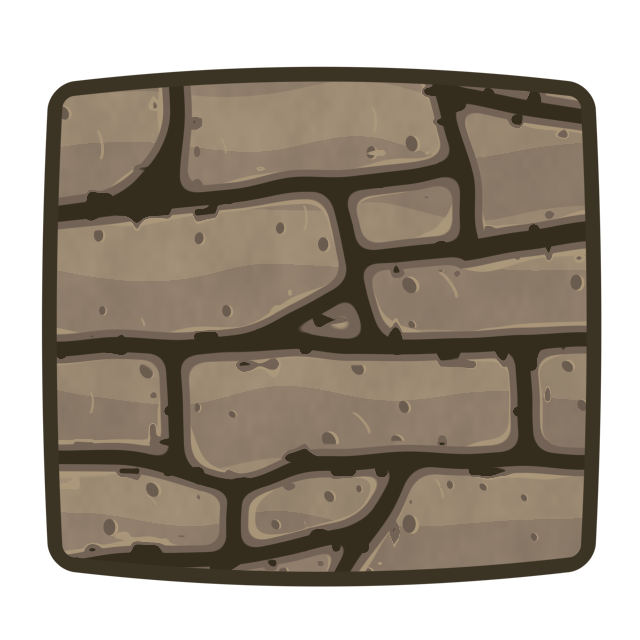
Reproduce this texture procedurally as a WebGL 1 fragment shader.

```glsl
precision highp float;
// A bulging framed panel of cartoon stone masonry, pitted and chipped, on white.
uniform vec2 u_resolution;

const vec3 FRAME = vec3(0.23, 0.20, 0.14);
const vec3 MORTAR = vec3(0.205, 0.175, 0.115);
const vec3 RIM = vec3(0.45, 0.39, 0.34);
const vec3 SHADED = vec3(0.555, 0.485, 0.415);
const vec3 LIT = vec3(0.61, 0.54, 0.45);
const vec3 GLINT = vec3(0.68, 0.60, 0.48);
const vec3 PIT = vec3(0.42, 0.36, 0.315);

float hash(vec2 p) {
  return fract(sin(dot(p, vec2(127.1, 311.7))) * 43758.55);
}

float noise(vec2 p) {
  vec2 i = floor(p), f = fract(p);
  f = f * f * (3.0 - 2.0 * f);
  return mix(mix(hash(i), hash(i + vec2(1, 0)), f.x),
             mix(hash(i + vec2(0, 1)), hash(i + vec2(1, 1)), f.x), f.y);
}

// Coverage of the area where d is negative
float fill(float d, float px) {
  return 1.0 - smoothstep(-px, px, d);
}

float smoothMin(float a, float b, float k) {
  float h = max(k - abs(a - b), 0.0) / k;
  return min(a, b) - h * h * k * 0.25;
}

// Signed distance to the line a-b, positive on the left of its direction
float side(vec2 p, vec2 a, vec2 b) {
  return dot(p - a, normalize(vec2(a.y - b.y, b.x - a.x)));
}

// Splits a cell: x gathers the distance to its joints, y becomes its id
bool cut(float s, inout vec2 cell) {
  cell = vec2(smoothMin(cell.x, abs(s), 0.03), cell.y * 2.0 + step(0.0, s));
  return s > 0.0;
}

// Upper courses, wound around one small central stone
void upperStones(vec2 p, inout vec2 cell) {
  float bed = side(p, vec2(0.56, 0.598), vec2(0.917, 0.638));
  float joint = side(p, vec2(0.687, 0.872), vec2(0.742, 0.629));
  if (cut(min(bed, joint), cell)) {
    cut(side(p, vec2(0.697, 0.854), vec2(0.917, 0.818)), cell);
  } else if (cut(side(p, vec2(0.089, 0.667), vec2(0.714, 0.736)), cell)) {
    if (!cut(side(p, vec2(0.276, 0.872), vec2(0.273, 0.688)), cell))
      cut(side(p, vec2(0.276, 0.775), vec2(0.195, 0.67)), cell);
  } else if (cut(side(p, vec2(0.527, 0.72), vec2(0.583, 0.464)), cell)) {
    cut(bed, cell);
  } else {
    cut(side(p, vec2(0.566, 0.551), vec2(0.391, 0.461)), cell);
  }
}

void lowerStones(vec2 p, inout vec2 cell) {
  if (cut(side(p, vec2(0.089, 0.281), vec2(0.917, 0.283)), cell)) {
    if (cut(side(p, vec2(0.27, 0.464), vec2(0.273, 0.281)), cell))
      cut(side(p, vec2(0.823, 0.464), vec2(0.818, 0.281)), cell);
  } else if (!cut(side(p, vec2(0.632, 0.271), vec2(0.553, 0.125)), cell)) {
    if (cut(side(p, vec2(0.089, 0.109), vec2(0.573, 0.163)), cell))
      cut(side(p, vec2(0.371, 0.23), vec2(0.371, 0.147)), cell);
  }
}

// Scattered ellipses: x is the hollow, y the crescent beside it
vec2 marks(vec2 p, float grid, float amount, vec2 stretch, float px) {
  vec2 id = floor(p * grid);
  vec2 jitter = vec2(hash(id + 3.1), hash(id + 7.7)) - 0.5;
  vec2 q = (fract(p * grid) - 0.5 - jitter * 0.45) / grid;
  float turn = (hash(id + 5.3) - 0.75) * 1.1;
  q = mat2(cos(turn), sin(turn), -sin(turn), cos(turn)) * q;
  float radius = mix(0.005, 0.013, pow(hash(id + 9.2), 2.0));
  float hollow = fill(length(q / stretch) - radius, px);
  float crescent = fill(length((q - radius * vec2(0.4, -0.12)) / stretch) - radius, px);
  return vec2(hollow, crescent * (1.0 - hollow)) * step(hash(id + 1.4), amount);
}

vec3 stoneColor(vec2 p, float edge, float id, float px) {
  // Lit upper half and shaded lower half, one pair per course
  float wave = 0.008 * sin(p.x * 17.0 + id) + 0.025 * (noise(p * 7.0) - 0.5);
  float band = fract((p.y + wave - 0.19) / 0.193);
  vec3 col = mix(LIT, SHADED, smoothstep(-px, px, (band - 0.46) * 0.193));
  col = mix(SHADED, col, fill(band - 1.0 + px * 5.0, px) * 0.9 + 0.1);
  col *= 0.965 + 0.06 * hash(vec2(id, 2.0));
  col *= 0.95 + 0.06 * noise(p * vec2(22, 14)) + 0.04 * noise(p * vec2(90, 55));
  // Pits and thin curved scratches
  float inside = smoothstep(0.016, 0.02, edge);
  vec2 pit = marks(p, 15.0, 0.4, vec2(0.8, 1.1), px) * inside;
  vec2 scratch = marks(p + 0.37, 9.0, 0.3, vec2(0.55, 2.0), px) * inside;
  col = mix(col, GLINT, max(pit.y, scratch.y * 0.8));
  col = mix(col, PIT, pit.x);
  // Broken highlight just inside the dark rim
  float width = 0.026 * (noise(p * vec2(13, 17) + id) - 0.42);
  col = mix(col, GLINT, 0.85 * fill(edge - 0.011 - width, px));
  return mix(col, RIM, fill(edge - 0.011, px));
}

void main() {
  vec2 p = gl_FragCoord.xy / u_resolution;
  float px = 0.8 / min(u_resolution.x, u_resolution.y);

  // Frame with bowed sides and rounded corners
  vec2 q = p - vec2(0.5026, 0.4896);
  vec2 halfSize = vec2(0.437, 0.406) - vec2(0.075, 0.15) * q.yx * q.yx;
  vec2 corner = abs(q) - halfSize + 0.04;
  float frame = length(max(corner, 0.0)) + min(max(corner.x, corner.y), 0.0) - 0.04;

  // Uneven joints, with one sag in the lower bed
  vec2 sag = (p - vec2(0.371, 0.277)) / vec2(0.09, 0.12);
  vec2 w = p + vec2(0.0, 0.047 * exp(-dot(sag, sag)));
  w += 0.014 * (vec2(noise(p * 11.0), noise(p * 11.0 + 40.0)) - 0.5);
  vec2 cell = vec2(1.0, 1.0);
  if (cut(side(w, vec2(0.089, 0.461), vec2(0.917, 0.465)), cell)) upperStones(w, cell);
  else lowerStones(w, cell);
  float chips = 0.016 * smoothstep(0.72, 0.95, noise(p * 42.0));
  float edge = cell.x - 0.0115 - chips;

  vec3 col = mix(MORTAR, stoneColor(p, edge, cell.y, px), fill(-edge, px));
  col = mix(FRAME, col, fill(frame + 0.023, px));
  gl_FragColor = vec4(mix(vec3(1.0), col, fill(frame, px)), 1.0);
}
```
